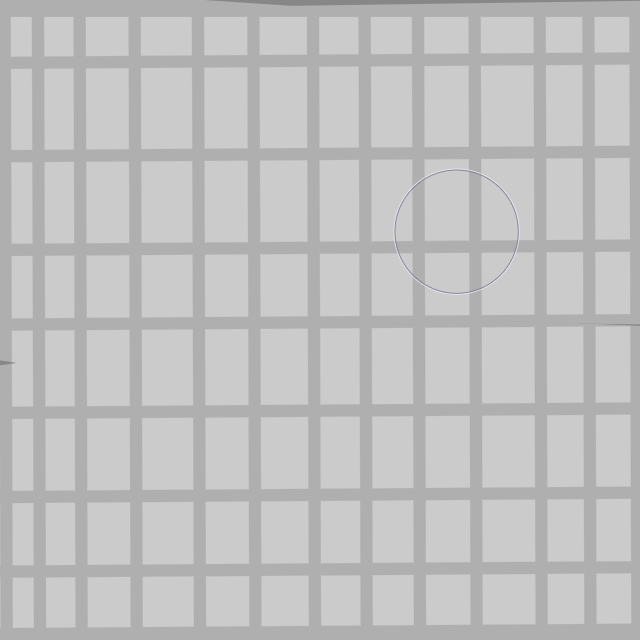
Write a WebGL 1 fragment shader that draws this pattern.

```glsl
precision highp float;
// Pale panes of uneven size behind a slightly skewed grey lattice, with a thin ring and dark slivers.

uniform vec2 u_resolution;

// Antialiased coverage of a signed distance, negative inside
float coverage(float dist, float pixel) {
  return clamp(0.5 - dist / pixel, 0.0, 1.0);
}

// Distance from a coordinate to the nearest of four bar centres
float nearestBar(float coord, vec4 centres) {
  vec4 d = abs(coord - centres);
  return min(min(d.x, d.y), min(d.z, d.w));
}

// Signed distance to the lattice bars and the outer frame
float lattice(vec2 p) {
  vec2 skewed = p - vec2(0.0033 * (1.0 - p.y), 0.007 * p.x);

  float column = nearestBar(skewed.x, vec4(0.0072, 0.0592, 0.1243, 0.2103));
  column = min(column, nearestBar(skewed.x, vec4(0.3092, 0.3958, 0.4889, 0.5697)));
  column = min(column, nearestBar(skewed.x, vec4(0.6530, 0.7415, 0.8431, 0.9193)));

  float row = nearestBar(skewed.y, vec4(0.9017, 0.7559, 0.6094, 0.4928));
  row = min(row, nearestBar(skewed.y, vec4(0.3548, 0.2233, 0.1068, 0.0090)));

  float bars = min(column, row) - 0.0096;
  float frame = min(0.9735 - p.y, min(0.9831 - skewed.x, skewed.y - 0.0187));
  return min(bars, frame);
}

// Signed distance to the tapered dark slivers on three borders
float slivers(vec2 p) {
  float topDepth = min((p.x - 0.319) * 0.067, 0.0091 - (p.x - 0.456) * 0.0144);
  float top = 1.0 - p.y - topDepth;
  float left = abs(p.y - 0.433) - (0.026 - p.x) * 0.15;
  float right = abs(p.y - 0.494 + (p.x - 0.93) * 0.028) - (p.x - 0.93) * 0.017;
  return min(top, min(left, right));
}

void main() {
  vec2 p = gl_FragCoord.xy / u_resolution;
  float pixel = 1.0 / min(u_resolution.x, u_resolution.y);

  // Panes and lattice
  vec3 color = mix(vec3(0.797), vec3(0.686), coverage(lattice(p), pixel * 1.2));

  // Border slivers
  color = mix(color, vec3(0.53), coverage(slivers(p), pixel));

  // Ring: light outer rim, dark bluish inner line
  float radius = length(p - vec2(0.7135, 0.638));
  float rim = coverage(abs(radius - 0.0979) - 0.0008, pixel);
  float line = coverage(abs(radius - 0.0963) - 0.0007, pixel);
  color = mix(color, vec3(0.91, 0.91, 0.93), rim * 0.85);
  color = mix(color, vec3(0.48, 0.48, 0.58), line * 0.9);

  gl_FragColor = vec4(color, 1.0);
}
```
